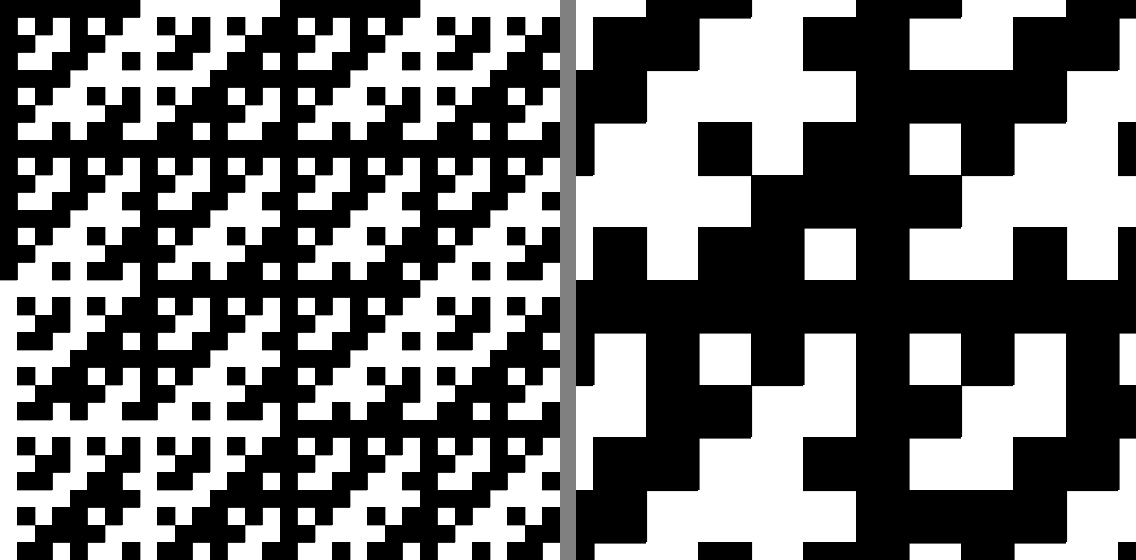
Left, the full canvas; right, a detail of the centre.
Reproduce this pattern procedurally as a WebGL 1 fragment shader.

```glsl
precision highp float;

uniform vec2 u_resolution;

#define CELLS 32.0         // cells along each side
#define COLUMN_FLIP 8.0    // column bit that swaps the two colours
#define ROW_FLIP 16.0      // row bit that swaps the two colours
#define EDGE_INSET 0.0208  // inset of light cells at left and top, in cells
#define DARK vec3(0.0)
#define LIGHT vec3(1.0)

// Binary digit of n that has the given weight
float bitOf(float n, float weight) {
    return mod(floor(n / weight), 2.0);
}

// Walsh-Hadamard sign of a cell: parity of the bits shared by column and row
float walshCell(vec2 cell) {
    cell = clamp(cell, 0.0, CELLS - 1.0);
    float sum = bitOf(cell.x, COLUMN_FLIP) + bitOf(cell.y, ROW_FLIP);
    float weight = 1.0;
    for (int i = 0; i < 5; i++) {
        sum += bitOf(cell.x, weight) * bitOf(cell.y, weight);
        weight *= 2.0;
    }
    return mod(sum, 2.0);
}

// Fades a light cell only where its neighbour is dark
float softSide(float neighbour, float distanceInPixels) {
    return max(neighbour, clamp(distanceInPixels + 0.5, 0.0, 1.0));
}

void main() {
    // Grid coordinates, with rows counted downwards
    vec2 uv = gl_FragCoord.xy / u_resolution;
    vec2 grid = vec2(uv.x, 1.0 - uv.y) * CELLS;
    vec2 cell = floor(grid);
    vec2 local = grid - cell;
    vec2 pixel = CELLS / u_resolution;

    // Distances to the four sides of the cell
    vec2 near = (local - EDGE_INSET) / pixel;
    vec2 far = (1.0 - local) / pixel;
    vec2 stepX = vec2(1.0, 0.0);
    vec2 stepY = vec2(0.0, 1.0);

    float light = walshCell(cell);
    light *= softSide(walshCell(cell - stepX), near.x);
    light *= softSide(walshCell(cell - stepY), near.y);
    light *= softSide(walshCell(cell + stepX), far.x);
    light *= softSide(walshCell(cell + stepY), far.y);

    gl_FragColor = vec4(mix(DARK, LIGHT, light), 1.0);
}
```
